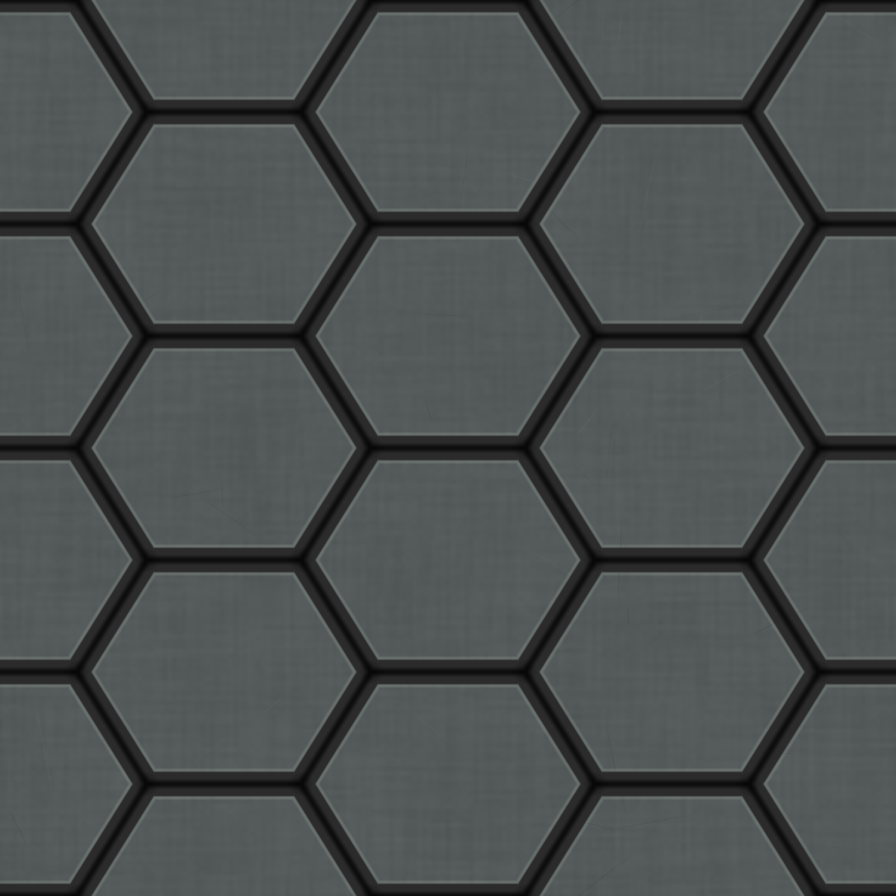
A WebGL 2 fragment shader for this pattern:

```glsl
#version 300 es
precision highp float;
// Grey hexagonal plates split by dark grooves, each with a thin pale rim.
// Two offset lattices give the distance to the nearest cell border; wrapped
// noise and randomly placed hairline scratches wear the plate faces.

uniform vec2 u_resolution;
out vec4 fragColor;

// Layout, in canvas units: 2 x 4 periods, two cells in each
const vec2 REPEATS = vec2(2.0, 4.0);
const vec2 PERIOD = 1.0 / REPEATS;
const vec2 FLAT_CORNER = vec2(0.0859, 0.125);  // end of the level edge
const vec2 SIDE_CORNER = vec2(0.1641, 0.0);    // left and right tips

// Border profile, measured from the centre of the groove
const float CORE_WIDTH = 0.0072;
const float GROOVE_WIDTH = 0.0137;
const float RIM_WIDTH = 0.0172;
const float EDGE_SOFTNESS = 0.0013;
const float JOINT_RADIUS = 0.016;

// Colours
const vec3 FACE_COLOR = vec3(0.330, 0.350, 0.350);
const vec3 RIM_COLOR = vec3(0.400, 0.430, 0.420);
const vec3 GROOVE_COLOR = vec3(0.170);
const vec3 CORE_COLOR = vec3(0.050);
const float JOINT_DARKENING = 0.45;

// Wear
const float FIBRE_STRENGTH = 0.016;
const float MOTTLE_STRENGTH = 0.012;
const float GRAIN_STRENGTH = 0.010;
const float SCRATCH_STRENGTH = 0.030;
const float SCRATCH_WIDTH = 0.0011;
const int SCRATCH_COUNT = 56;

float hash(vec2 p) {
    return fract(sin(dot(p, vec2(127.1, 311.7))) * 43758.5);
}

// Value noise from -0.5 to 0.5 that wraps after a whole number of cells
float wrappedNoise(vec2 uv, vec2 cells) {
    vec2 p = uv * cells;
    vec2 i = floor(p);
    vec2 f = smoothstep(0.0, 1.0, p - i);
    vec2 lo = mod(i, cells);
    vec2 hi = mod(i + 1.0, cells);
    float bottom = mix(hash(lo), hash(vec2(hi.x, lo.y)), f.x);
    float top = mix(hash(vec2(lo.x, hi.y)), hash(hi), f.x);
    return mix(bottom, top, f.y) - 0.5;
}

// Offset from the nearest lattice point, folded into one quadrant
vec2 foldedCell(vec2 p) {
    return abs(mod(p + 0.5 * PERIOD, PERIOD) - 0.5 * PERIOD);
}

// Distance to the cell border, positive inside
float hexInside(vec2 q) {
    vec2 along = SIDE_CORNER - FLAT_CORNER;
    vec2 normal = normalize(vec2(-along.y, along.x));
    return min(FLAT_CORNER.y - q.y, dot(SIDE_CORNER - q, normal));
}

// Faint dark and pale hairlines, tapered towards their ends
float scratches(vec2 uv, float pixel) {
    float total = 0.0;
    float width = max(SCRATCH_WIDTH, pixel);
    for (int i = 0; i < SCRATCH_COUNT; i++) {
        float id = float(i) + 1.0;
        vec2 center = vec2(hash(vec2(id, 1.3)), hash(vec2(id, 2.7)));
        float angle = 6.2832 * hash(vec2(id, 4.1));
        float halfLength = mix(0.015, 0.085, pow(hash(vec2(id, 5.9)), 2.0));
        float tone = mix(-1.0, 0.7, hash(vec2(id, 7.3)));
        vec2 delta = uv - center;
        delta -= round(delta);
        vec2 dir = vec2(cos(angle), sin(angle));
        float along = dot(delta, dir) / halfLength;
        float across = dot(delta, vec2(-dir.y, dir.x));
        across += 0.002 * along * along * tone;
        float taper = 1.0 - smoothstep(0.3, 1.0, abs(along));
        total += tone * taper * (1.0 - smoothstep(0.0, width, abs(across)));
    }
    return total;
}

void main() {
    vec2 uv = gl_FragCoord.xy / u_resolution;
    float pixel = 1.0 / min(u_resolution.x, u_resolution.y);
    float soft = max(EDGE_SOFTNESS, 0.7 * pixel);

    // Nearest of the two interleaved cells
    vec2 cellA = foldedCell(uv - vec2(0.5 * PERIOD.x, 0.0));
    vec2 cellB = foldedCell(uv - vec2(0.0, 0.5 * PERIOD.y));
    float insideA = hexInside(cellA);
    float insideB = hexInside(cellB);
    vec2 cell = insideA > insideB ? cellA : cellB;
    float border = max(insideA, insideB);

    // Worn face: crossed fibres, broad mottling, grain and scratches
    float fibres = wrappedNoise(uv, vec2(16.0, 190.0)) + wrappedNoise(uv, vec2(190.0, 16.0));
    float wear = FIBRE_STRENGTH * fibres;
    wear += MOTTLE_STRENGTH * wrappedNoise(uv, vec2(14.0));
    wear += GRAIN_STRENGTH * wrappedNoise(uv, vec2(160.0));
    wear += SCRATCH_STRENGTH * scratches(uv, pixel);

    // Groove, darkest along its centre and where three grooves meet
    float joint = min(distance(cell, FLAT_CORNER), distance(cell, SIDE_CORNER));
    vec3 groove = mix(CORE_COLOR, GROOVE_COLOR, smoothstep(0.0, CORE_WIDTH, border));
    groove *= 1.0 - JOINT_DARKENING * (1.0 - smoothstep(0.0, JOINT_RADIUS, joint));

    // Plate with its pale rim, laid over the groove
    float rim = 1.0 - smoothstep(RIM_WIDTH - soft, RIM_WIDTH + soft, border);
    vec3 plate = mix(FACE_COLOR, RIM_COLOR, rim) + wear;
    float plateMask = smoothstep(GROOVE_WIDTH - soft, GROOVE_WIDTH + soft, border);
    fragColor = vec4(mix(groove, plate, plateMask), 1.0);
}
```
